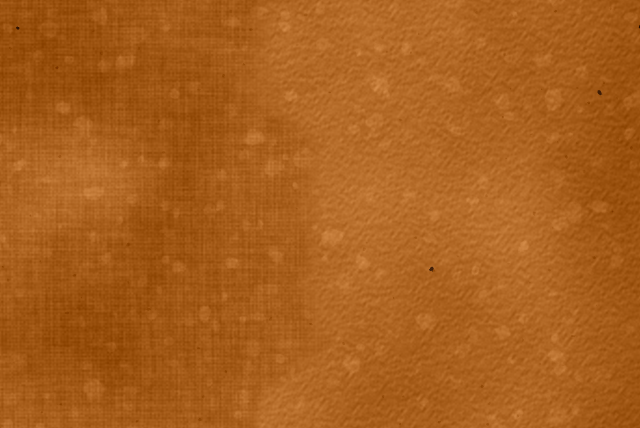
Reproduce this texture procedurally as a Shadertoy shader.

```glsl
// Aged orange-brown sheet: woven cloth on the left, pitted paper on the right.
// Broad stains and cloudy noise set one tone value; threads, grain, pale
// flecks and a few dark specks are added, then a colour ramp is applied.

const vec3 DARK = vec3(0.57, 0.285, 0.025);
const vec3 MID = vec3(0.67, 0.38, 0.12);
const vec3 LIGHT = vec3(0.77, 0.485, 0.225);
const vec3 SPECK_COLOUR = vec3(0.16, 0.06, 0.01);
const float CLOTH_TONE = -0.28;
const float PAPER_TONE = 0.16;
const float THREADS = 118.0;       // threads per canvas height
const float WEAVE_CONTRAST = 0.75;
const float PAPER_GRAIN = 150.0;   // pits per canvas height
const float PAPER_CONTRAST = 0.65;
const float CLOUD_CONTRAST = 0.9;
const float FLECK_STRENGTH = 0.65;
const float TAU = 6.2831853;

// Broad stains: centre x, centre y, radius, tone
const int STAINS = 11;
const vec4 STAIN[STAINS] = vec4[STAINS](
    vec4(0.04, 0.92, 0.24, -0.60), vec4(0.38, 0.44, 0.14, -0.60),
    vec4(0.20, 0.25, 0.17, -0.45), vec4(0.48, 0.74, 0.16, -0.40),
    vec4(0.20, 0.56, 0.15, 0.75), vec4(0.85, 0.60, 0.24, 0.38),
    vec4(0.73, 0.88, 0.18, 0.22), vec4(1.02, 0.14, 0.18, -0.38),
    vec4(1.02, 0.78, 0.16, -0.18), vec4(0.64, 0.03, 0.11, 0.50),
    vec4(1.17, 0.46, 0.20, 0.22));

float hash(vec2 p) {
    vec3 q = fract(vec3(p.xyx) * 0.1031);
    q += dot(q, q.yzx + 33.33);
    return fract((q.x + q.y) * q.z);
}

float noise(vec2 p) {
    vec2 i = floor(p), f = fract(p);
    f = f * f * (3.0 - 2.0 * f);
    return mix(mix(hash(i), hash(i + vec2(1, 0)), f.x),
               mix(hash(i + vec2(0, 1)), hash(i + vec2(1, 1)), f.x), f.y);
}

// Fractal noise centred on zero
float clouds(vec2 p) {
    float sum = 0.0, amp = 0.5;
    for (int i = 0; i < 5; i++) {
        sum += amp * (noise(p) - 0.5);
        p = mat2(1.6, 1.2, -1.2, 1.6) * p + 7.3;
        amp *= 0.5;
    }
    return sum;
}

// Ragged spots scattered one per cell; chance and radius vary by hash
float spots(vec2 p, float cell, float chance, float radius, float soft, float seed) {
    vec2 home = floor(p / cell);
    float ragged = clouds(p * 0.7 / radius + seed) * radius * 1.7;
    float cover = 0.0;
    for (int y = -1; y <= 1; y++)
    for (int x = -1; x <= 1; x++) {
        vec2 id = home + vec2(x, y) + seed;
        vec2 jitter = vec2(hash(id + 11.7), hash(id + 47.1));
        vec2 d = p - (home + vec2(x, y) + jitter) * cell;
        d.x *= mix(0.7, 1.3, hash(id + 71.9));
        float size = radius * mix(0.45, 1.0, hash(id + 23.3));
        float spot = 1.0 - smoothstep(-soft, soft, length(d) + ragged - size);
        float strength = mix(0.35, 1.0, hash(id + 91.3));
        cover = max(cover, spot * strength * step(hash(id + 3.9), chance));
    }
    return cover;
}

// Crossing threads: noise drawn out both ways over a regular grid
float weave(vec2 p) {
    vec2 q = p + 0.003 * vec2(clouds(p.yx * 9.0), clouds(p * 9.0 + 5.0));
    float threads = noise(q * vec2(THREADS * 1.4, 14.0))
                  + noise(q * vec2(14.0, THREADS * 1.4) + 31.0) - 1.0;
    vec2 wave = sin(TAU * THREADS * q);
    return threads * 0.6 + (wave.x + wave.y) * 0.11 + (noise(p * 210.0) - 0.5) * 0.7;
}

// Small pits lit from the upper left
float paper(vec2 p) {
    vec2 q = mat2(0.8, 0.6, -0.6, 0.8) * p * PAPER_GRAIN * vec2(1.0, 0.75);
    return noise(q) - noise(q + vec2(0.8, -0.5)) + 0.5 * (noise(p * 230.0) - 0.5);
}

void mainImage(out vec4 fragColor, in vec2 fragCoord) {
    float pixel = 1.0 / iResolution.y;
    vec2 p = fragCoord * pixel;

    // Ragged seam between cloth and paper
    float seam = 0.73 - 0.13 * smoothstep(0.6, 0.85, p.y)
               - 0.14 * (1.0 - smoothstep(0.02, 0.16, p.y));
    float onPaper = smoothstep(-0.05, 0.04, p.x - seam + 0.14 * clouds(p * 9.0));

    // Broad tone
    vec2 bent = p + 0.16 * vec2(clouds(p * 4.0 + 3.0), clouds(p * 4.0 + 19.0));
    float tone = mix(CLOTH_TONE, PAPER_TONE, onPaper);
    for (int i = 0; i < STAINS; i++) {
        vec2 d = (bent - STAIN[i].xy) / STAIN[i].z * vec2(0.85, 1.15);
        tone += STAIN[i].w * exp(-dot(d, d));
    }
    tone -= 0.75 * smoothstep(1.24, 1.5, bent.x);
    tone += CLOUD_CONTRAST * clouds(p * 5.0 + 40.0);

    // Surface texture
    tone += mix(WEAVE_CONTRAST * weave(p), PAPER_CONTRAST * paper(p), onPaper);

    // Pale flecks and faint dark pits
    float flecks = max(spots(p, 0.088, 0.5, 0.021, 0.005, 5.0),
                       spots(p, 0.06, 0.38, 0.013, 0.004, 60.0));
    tone += FLECK_STRENGTH * flecks * (0.7 + 0.6 * noise(p * 110.0));
    tone -= 0.9 * spots(p, 0.06, 0.25, 0.0035, max(0.0015, pixel * 0.7), 130.0);

    vec3 colour = MID + max(tone, 0.0) * (LIGHT - MID) + min(tone, 0.0) * (MID - DARK);
    float specks = spots(p, 0.2, 0.11, 0.006, max(0.001, pixel * 0.6), 210.0);
    colour = mix(colour, SPECK_COLOUR, min(1.0, specks * 1.2));
    fragColor = vec4(clamp(colour, 0.0, 1.0), 1.0);
}
```
